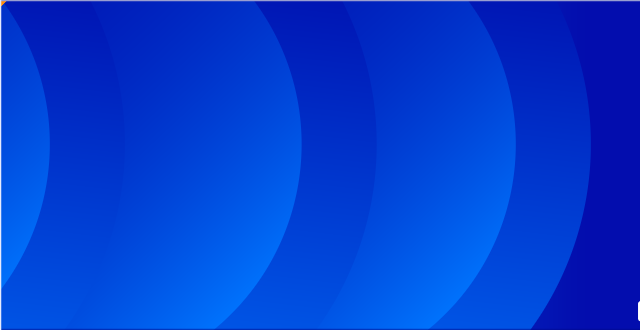
A WebGL 2 fragment shader for this background:

```glsl
#version 300 es
precision highp float;
// Three overlapping blue discs, each with a darker concentric ring, on deep navy.
// Every surface is a tilted gradient of one tone value, mapped to a blue ramp.
// Layers are painted right to left, then a thin frame and small edge accents.

uniform vec2 u_resolution;
out vec4 fragColor;

const float CENTER_Y = 0.563;
const float DISC_RADIUS = 0.727;
const float RING_RADIUS = 0.9545;
const float FRAME_WIDTH = 0.0038;
const vec3 PALE = vec3(0.9, 0.92, 1.0);
const vec3 HAZE = vec3(0.6, 0.62, 0.82);
const vec3 ORANGE = vec3(1.0, 0.55, 0.05);
const vec3 NAVY = vec3(0.0, 0.03, 0.55);

// Maps a tone to the shared ramp from navy to bright azure.
vec3 blueRamp(float tone) {
    return vec3(0.0, tone, min(0.64 + 0.78 * tone, 1.0));
}

// Coverage of a shape from its signed distance, smoothed over one pixel.
float coverage(float dist, float pixel) {
    return clamp(0.5 - dist / pixel, 0.0, 1.0);
}

float roundedBox(vec2 p, vec2 halfSize, float radius) {
    vec2 q = abs(p) - halfSize + radius;
    return length(max(q, 0.0)) + min(max(q.x, q.y), 0.0) - radius;
}

// Disc tone rises ever faster toward the lower right.
float discTone(vec2 offset) {
    float t = dot(offset / DISC_RADIUS, vec2(0.68, -0.73));
    return 0.163 + 0.19 * t + 0.095 * t * t;
}

// Ring tone brightens toward the bottom, along slightly tilted bands.
float ringTone(float y, float offsetX) {
    float tilt = 0.12 * (offsetX - 0.8);
    return 0.083 + 0.24 * (1.0 - y - tilt);
}

// Horizontal position of each disc, counted from the right.
float discCenter(float i) {
    return 0.836 - 0.649 * i - 0.057 * i * (i - 1.0);
}

// Paints a ring with its inner disc over the current color.
vec3 paintDisc(vec3 color, vec2 p, vec2 center, float pixel) {
    vec2 offset = p - center;
    float dist = length(offset);
    vec3 ring = blueRamp(ringTone(p.y, offset.x));
    color = mix(color, ring, coverage(dist - RING_RADIUS, pixel));
    return mix(color, blueRamp(discTone(offset)), coverage(dist - DISC_RADIUS, pixel));
}

// Paints the pale frame, dark base line, corner wedge and side tab.
vec3 paintEdges(vec3 color, vec2 p, float aspect, float pixel) {
    float wedge = p.x + 1.0 - p.y - 0.023;
    color = mix(color, ORANGE, coverage(wedge, pixel));
    color = mix(color, NAVY, 0.5 * coverage(p.y - FRAME_WIDTH, pixel));
    color = mix(color, HAZE, coverage(1.0 - p.y - FRAME_WIDTH, pixel));
    color = mix(color, PALE, coverage(p.x - FRAME_WIDTH, pixel));
    float tab = roundedBox(p - vec2(aspect + 0.025, 0.057), vec2(0.031), 0.009);
    return mix(color, vec3(1.0), coverage(tab, pixel));
}

void main() {
    float pixel = 1.0 / u_resolution.y;
    vec2 p = gl_FragCoord.xy * pixel;
    float aspect = u_resolution.x * pixel;

    // Backdrop fades to its deepest navy at the right.
    vec3 color = blueRamp(mix(0.09, 0.052, smoothstep(1.6, 1.79, p.x)));
    color.r += 0.01;

    for (int i = 0; i < 3; i++) {
        vec2 center = vec2(discCenter(float(i)), CENTER_Y);
        color = paintDisc(color, p, center, pixel);
    }
    fragColor = vec4(paintEdges(color, p, aspect, pixel), 1.0);
}
```
